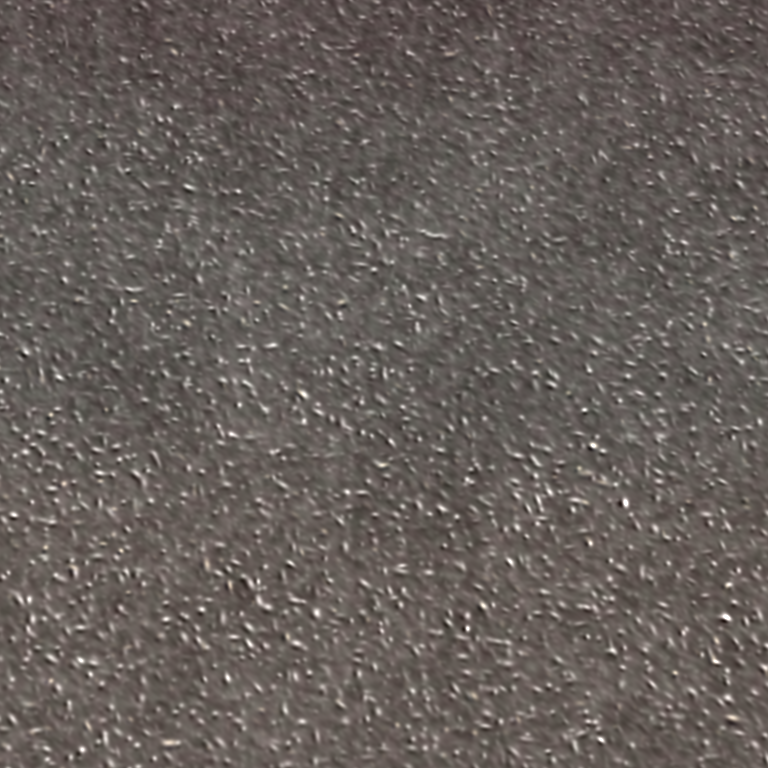
A WebGL 2 fragment shader for this texture:

```glsl
#version 300 es
precision highp float;
// Worn asphalt: dark grey-brown ground with short, slanted pale grit flecks.

uniform vec2 u_resolution;
out vec4 fragColor;

const float TAU = 6.2831853;
const float GRAIN_ANGLE = -0.68;

vec3 hash3(vec2 cell, float seed) {
    vec3 q = fract(vec3(cell.xyx + seed * 17.3) * vec3(0.1031, 0.1030, 0.0973));
    q += dot(q, q.yxz + 33.33);
    return fract((q.xxy + q.yzz) * q.zyx);
}

mat2 rotation(float angle) {
    float c = cos(angle), s = sin(angle);
    return mat2(c, -s, s, c);
}

float cornerSlope(vec2 cell, vec2 offset, float seed) {
    float angle = TAU * hash3(cell, seed).x;
    return dot(vec2(cos(angle), sin(angle)), offset);
}

// Gradient noise, roughly -0.7 to 0.7
float gradientNoise(vec2 p, float seed) {
    vec2 i = floor(p), f = fract(p);
    vec2 u = f * f * f * (f * (f * 6.0 - 15.0) + 10.0);
    vec2 e = vec2(1.0, 0.0);
    float low = mix(cornerSlope(i, f, seed),
                    cornerSlope(i + e.xy, f - e.xy, seed), u.x);
    float high = mix(cornerSlope(i + e.yx, f - e.yx, seed),
                     cornerSlope(i + e.xx, f - e.xx, seed), u.x);
    return mix(low, high, u.y);
}

// Soft elongated grain with a darker edge on its lower side
float fleck(vec2 d, float angle, vec2 size) {
    vec2 q = rotation(angle) * d / size;
    float shade = q.y + 1.7;
    return exp(-q.x * q.x) * (exp(-q.y * q.y) - 0.33 * exp(-shade * shade));
}

// One jittered fleck per cell, summed over the neighbouring cells
vec3 fleckLayer(vec2 p, float swirl, float seed) {
    vec2 home = floor(p);
    vec3 total = vec3(0.0);
    for (int y = -1; y <= 1; y++) {
        for (int x = -1; x <= 1; x++) {
            vec2 cell = home + vec2(x, y);
            vec3 place = hash3(cell, seed);
            vec3 kind = hash3(cell, seed + 5.0);
            float angle = GRAIN_ANGLE + swirl + (place.z - 0.5) * 1.5;
            vec2 size = vec2(mix(0.20, 0.44, kind.x * kind.x), mix(0.15, 0.21, kind.y));
            float strength = 0.05 + 0.43 * pow(kind.z, 3.7);
            float warm = step(0.93, place.x);
            vec3 tint = mix(vec3(1.0), vec3(1.0, 0.94, 0.82), warm);
            total += tint * strength * fleck(p - cell - place.xy, angle, size);
        }
    }
    return total;
}

// Streaky mottling along the grain direction
float mottle(vec2 p) {
    vec2 q = rotation(GRAIN_ANGLE) * p;
    float coarse = gradientNoise(q * vec2(46.0, 84.0), 1.0);
    float fine = gradientNoise(q * vec2(84.0, 140.0), 2.0);
    return 0.115 * coarse + 0.05 * fine;
}

// Uneven wear at several broad scales
float wear(vec2 uv) {
    return 0.035 * gradientNoise(uv * 4.0, 10.0)
         + 0.040 * gradientNoise(uv * 11.0, 11.0)
         + 0.050 * gradientNoise(uv * 24.0, 12.0);
}

// Broad colour drift: plum at the top, neutral in the middle, brown below
vec3 groundColour(vec2 uv) {
    float drift = 0.15 * gradientNoise(uv * 2.6, 3.0);
    float height = uv.y + 0.08 * (uv.x - 0.5) + drift;
    vec3 brown = vec3(0.386, 0.352, 0.332);
    vec3 neutral = vec3(0.368, 0.349, 0.334);
    vec3 plum = vec3(0.338, 0.296, 0.290);
    vec3 colour = mix(brown, neutral, smoothstep(0.25, 0.55, height));
    return mix(colour, plum, smoothstep(0.70, 1.0, height));
}

void main() {
    vec2 uv = gl_FragCoord.xy / u_resolution.y;

    // Grains shrink slightly towards the top
    vec2 p = vec2(0.5, 0.0) + (uv - vec2(0.5, 0.0)) * (1.0 + 0.16 * uv.y);
    float swirl = 0.5 * gradientNoise(uv * 9.0, 4.0);
    float patches = gradientNoise(uv * 7.0, 6.0);

    vec3 grit = fleckLayer(p * 50.0 + 20.0, swirl, 7.0)
              + fleckLayer(rotation(0.5) * p * 56.0 + 90.0, swirl - 0.5, 8.0);
    float amount = mix(1.12, 0.70, smoothstep(0.3, 1.0, uv.y)) + 0.45 * patches;

    vec3 colour = groundColour(uv) + mottle(p) + wear(uv);
    colour += grit * amount;

    // Faint chroma variation between grains
    float hue = gradientNoise(uv * 42.0, 9.0);
    colour += 0.018 * hue * vec3(1.0, -0.6, 0.3);

    fragColor = vec4(clamp(colour, 0.0, 1.0), 1.0);
}
```
